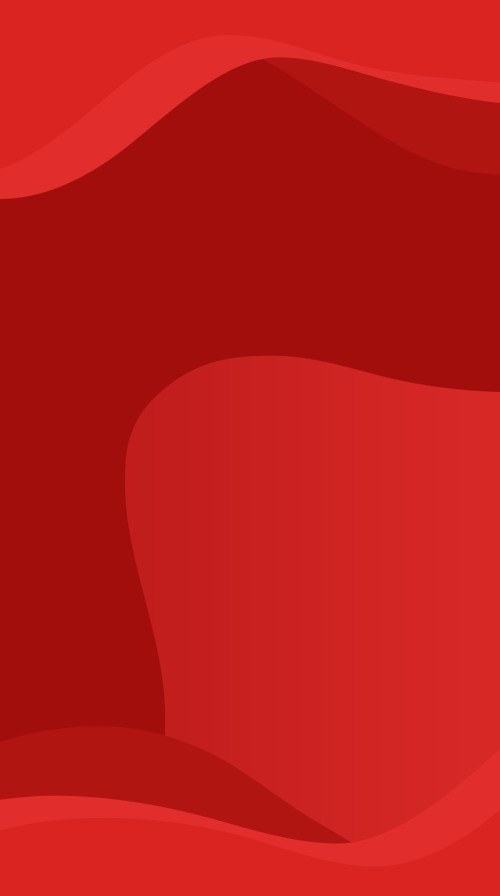
A Shadertoy shader for this background:

```glsl
// Layered red paper waves with a large soft lobe rising from the right side.
// Each outline is a smooth Hermite curve through five knots; the layers are
// painted from back to front with antialiased edges.

const vec3 DEEP_RED   = vec3(0.630, 0.055, 0.043);
const vec3 SHADE_RED  = vec3(0.690, 0.082, 0.072);
const vec3 BRIGHT_RED = vec3(0.852, 0.140, 0.132);
const vec3 RIM_RED    = vec3(0.882, 0.180, 0.176);
const vec3 LOBE_LEFT  = vec3(0.745, 0.110, 0.108);
const vec3 LOBE_RIGHT = vec3(0.846, 0.160, 0.152);

// Cubic between two knots, each given as (position, value, slope).
float hermite(float x, vec3 a, vec3 b) {
    float span = b.x - a.x;
    float t = clamp((x - a.x) / span, 0.0, 1.0);
    float s = 1.0 - t;
    float blend = t * t * (3.0 - 2.0 * t);
    return mix(a.y, b.y, blend) + span * t * s * (a.z * s - b.z * t);
}

// Smooth curve through five knots in rising order of position.
float curve(float x, vec3 knots[5]) {
    float value = hermite(x, knots[0], knots[1]);
    for (int i = 1; i < 4; i++) {
        if (x > knots[i].x) value = hermite(x, knots[i], knots[i + 1]);
    }
    return value;
}

// Coverage of the positive side of a field, softened over one pixel.
float cover(float field) {
    return clamp(0.5 + field / max(fwidth(field), 1e-5), 0.0, 1.0);
}

vec3 paint(vec3 base, vec3 layer, float field) {
    return mix(base, layer, cover(field));
}

void mainImage(out vec4 fragColor, in vec2 fragCoord) {
    vec2 p = fragCoord / iResolution.xy;

    // Upper waves: rim, inner edge and the shaded fold on the right.
    float topRim = curve(p.x, vec3[5](
        vec3(0.0, 0.811, 0.196), vec3(0.233, 0.901, 0.476),
        vec3(0.458, 0.961, 0.0), vec3(0.674, 0.934, -0.168),
        vec3(1.0, 0.908, -0.04)));
    float topEdge = curve(p.x, vec3[5](
        vec3(0.0, 0.778, 0.0), vec3(0.267, 0.842, 0.459),
        vec3(0.558, 0.936, 0.0), vec3(0.767, 0.9115, -0.151),
        vec3(1.0, 0.885, -0.062)));
    float topFold = curve(p.x, vec3[5](
        vec3(0.0, 1.096, -0.31), vec3(0.523, 0.935, -0.32),
        vec3(0.744, 0.8555, -0.358), vec3(0.884, 0.816, -0.185),
        vec3(1.0, 0.805, -0.03)));

    // Lobe: a roof over x and a left side over y, joined on a shared tangent.
    float lobeRoof = curve(p.x, vec3[5](
        vec3(0.0, 0.410, 0.476), vec3(0.326, 0.565, 0.476),
        vec3(0.547, 0.603, 0.0), vec3(0.744, 0.583, -0.151),
        vec3(1.0, 0.5625, -0.017)));
    float lobeSide = curve(p.y, vec3[5](
        vec3(0.193, 0.330, 0.05), vec3(0.329, 0.291, -0.464),
        vec3(0.460, 0.250, 0.0), vec3(0.565, 0.326, 2.107),
        vec3(0.740, 0.693, 2.107)));

    // Lower waves: shaded hill, rim and bright foreground.
    float hill = curve(p.x, vec3[5](
        vec3(0.0, 0.172, 0.18), vec3(0.198, 0.1895, 0.0),
        vec3(0.419, 0.160, -0.269), vec3(0.628, 0.0846, -0.336),
        vec3(1.0, -0.029, -0.28)));
    float lowRim = curve(p.x, vec3[5](
        vec3(0.0, 0.1074, 0.067), vec3(0.105, 0.112, 0.0),
        vec3(0.419, 0.087, -0.151), vec3(0.674, 0.0586, 0.0),
        vec3(1.0, 0.164, 0.504)));
    float lowEdge = curve(p.x, vec3[5](
        vec3(0.0, 0.073, 0.157), vec3(0.209, 0.087, 0.0),
        vec3(0.512, 0.0625, -0.168), vec3(0.749, 0.033, 0.0),
        vec3(1.0, 0.0964, 0.476)));

    // Paint from back to front.
    vec3 lobeColor = mix(LOBE_LEFT, LOBE_RIGHT, smoothstep(0.1, 1.1, p.x));
    float lobe = cover(lobeRoof - p.y) * cover(p.x - lobeSide);
    vec3 color = paint(DEEP_RED, SHADE_RED, p.y - topFold);
    color = mix(color, lobeColor, lobe);
    color = paint(color, SHADE_RED, hill - p.y);
    color = paint(color, RIM_RED, p.y - topEdge);
    color = paint(color, BRIGHT_RED, p.y - topRim);
    color = paint(color, RIM_RED, lowRim - p.y);
    color = paint(color, BRIGHT_RED, lowEdge - p.y);
    fragColor = vec4(color, 1.0);
}
```
